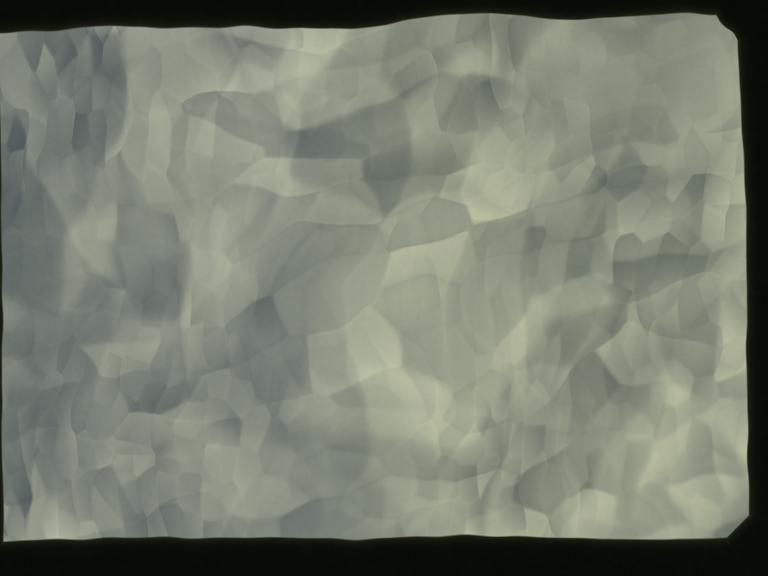
This texture is drawn by a Shadertoy shader. Its source:

```glsl
// Crumpled sheet of grey-white paper lying on a dark table.
#define SHADOW vec3(0.42, 0.45, 0.42)
#define LIGHT vec3(0.66, 0.68, 0.59)
#define TABLE vec3(0.03, 0.04, 0.02)
#define TABLE_GLOW vec3(0.13, 0.14, 0.09)
#define BASE_TONE 0.50
#define RELIEF 0.62
#define FACET_SCALE 3.1
#define FOLD_ANGLE 0.95
#define STRETCH vec2(0.68, 1.25)
#define CREASE 0.75
#define GRAIN 0.012

vec2 hash2(vec2 p) {
    vec2 q = vec2(dot(p, vec2(127.1, 311.7)), dot(p, vec2(269.5, 183.3)));
    return fract(sin(q) * 43758.5);
}

float noise(vec2 p) {
    vec2 cell = floor(p), f = fract(p);
    f = f * f * (3.0 - 2.0 * f);
    float low = mix(hash2(cell).x, hash2(cell + vec2(1, 0)).x, f.x);
    float high = mix(hash2(cell + vec2(0, 1)).x, hash2(cell + vec2(1, 1)).x, f.x);
    return mix(low, high, f.y);
}

vec2 noise2(vec2 p) {
    return vec2(noise(p), noise(p + 53.7)) - 0.5;
}

// Tilted cells: each has its own tone and slope, with lit or shaded rims.
float facets(vec2 p, float sharpness) {
    vec2 cell = floor(p), f = fract(p);
    vec2 tone = vec2(0.0);
    float total = 0.0, nearest = 9.0, second = 9.0;
    for (int y = -1; y <= 1; y++) {
        for (int x = -1; x <= 1; x++) {
            vec2 offset = vec2(x, y);
            vec2 toCentre = offset + 0.1 + 0.8 * hash2(cell + offset) - f;
            vec2 tilt = hash2(cell + offset + 37.0) - 0.5;
            vec2 slope = hash2(cell + offset + 91.0) - 0.5;
            float d = dot(toCentre, toCentre);
            float weight = exp(-sharpness * d);
            tone += weight * vec2(tilt.x + 1.5 * dot(toCentre, slope), tilt.y);
            total += weight;
            second = min(second, max(nearest, d));
            nearest = min(nearest, d);
        }
    }
    tone /= total;
    float rim = exp(-11.0 * (sqrt(second) - sqrt(nearest)));
    return tone.x + CREASE * rim * tone.y;
}

// Layers of ever smaller folds, each leaning its own way.
float crumple(vec2 p) {
    p += 0.09 * noise2(p * 4.0) + 0.025 * noise2(p * 14.0);
    float sum = 0.0, scale = FACET_SCALE, strength = 0.22;
    for (int i = 0; i < 4; i++) {
        float layer = float(i);
        float angle = FOLD_ANGLE + 0.7 * sin(layer * 2.4);
        vec2 along = vec2(cos(angle), sin(angle));
        vec2 q = vec2(dot(p, along), dot(p, vec2(-along.y, along.x)));
        float sharpness = mix(5.0, 45.0, noise(p * 5.0 + layer * 17.0));
        float density = smoothstep(0.1, 0.75, noise(p * 3.5 + layer * 29.0));
        float amount = mix(1.0, 0.35 + 0.9 * density, min(layer, 1.0));
        sum += strength * amount * facets(q * STRETCH * scale + layer * 13.0, sharpness);
        scale *= 1.9;
        strength *= 0.82;
    }
    return sum;
}

// Signed distance to the wavy, torn outline; negative on the sheet.
float sheet(vec2 p, float aspect) {
    float x = p.x / aspect;
    vec2 wave = 0.016 * noise2(p * 5.0) + 0.006 * noise2(p * 21.0);
    float top = p.y - mix(0.948, 0.972, smoothstep(0.38, 0.65, x)) + wave.x;
    float bottom = 0.068 - p.y + wave.x;
    float right = p.x - aspect + 0.033 + 0.02 * smoothstep(0.5, 1.0, p.y) + 0.6 * wave.y;
    float left = 0.008 * (1.0 - p.y) - 0.002 - p.x + 0.5 * wave.y;
    float tear = 0.03 * (noise(p * 45.0) - 0.5);
    float upperCorner = (p.x - aspect + p.y - 0.875 + tear) * 0.707;
    float lowerCorner = (p.x - aspect - p.y + 0.138) * 0.707;
    float sides = max(max(top, bottom), max(left, right));
    return max(sides, max(upperCorner, lowerCorner));
}

void mainImage(out vec4 fragColor, in vec2 fragCoord) {
    vec2 p = fragCoord / iResolution.y;
    float aspect = iResolution.x / iResolution.y;
    float x = p.x / aspect;

    // Broad light: cooler and dimmer on the left, warmer on the right
    float rightSide = smoothstep(0.35, 0.65, x + 0.12 * (noise(p * 3.0) - 0.5));
    float tone = BASE_TONE + 0.075 * rightSide + 0.1 * (noise(p * 2.6 + 8.0) - 0.5);
    tone += RELIEF * crumple(p);
    tone += GRAIN * (noise(p * 190.0) - 0.5);
    tone = clamp(tone, 0.26, 0.76);
    vec3 paper = mix(SHADOW, LIGHT, (tone - SHADOW.r) / (LIGHT.r - SHADOW.r));
    paper.b += 0.018 * (0.6 - rightSide);

    // Table, faintly lit beside the sheet
    float edge = sheet(p, aspect);
    float glow = exp(-max(edge, 0.0) / 0.008);
    vec3 table = mix(TABLE, TABLE_GLOW, glow) + 0.008 * (noise(p * 120.0) - 0.5);

    vec3 colour = mix(paper, table, smoothstep(-0.002, 0.002, edge));
    fragColor = vec4(colour, 1.0);
}
```
